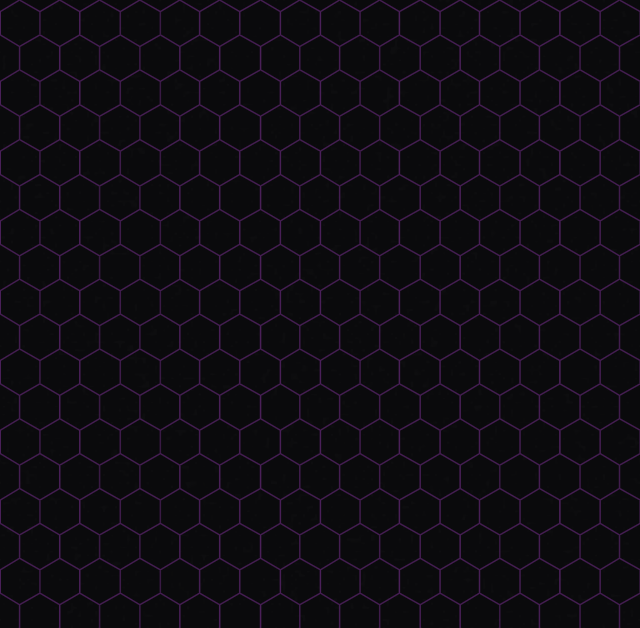
Write a Shadertoy shader that draws this pattern.

```glsl
const float COLUMNS = 16.0;
const float ROWS = 18.0;
const float SQRT3 = 1.7320508;
const vec3 BACKGROUND = vec3(0.04, 0.04, 0.047);
const vec3 LINE_COLOR = vec3(0.28, 0.118, 0.335);

float hash(vec2 p) {
    return fract(sin(dot(p, vec2(12.9898, 78.233))) * 43758.5453);
}

// Value noise that wraps after "period" cells
float wrappedNoise(vec2 p, vec2 period) {
    vec2 cell = floor(p);
    vec2 f = fract(p);
    f = f * f * (3.0 - 2.0 * f);
    vec2 lo = mod(cell, period);
    vec2 hi = mod(cell + 1.0, period);
    return mix(mix(hash(lo), hash(vec2(hi.x, lo.y)), f.x),
               mix(hash(vec2(lo.x, hi.y)), hash(hi), f.x), f.y);
}

// Small sideways drift, one random value per half column
float columnDrift(float x, float amount) {
    float halfColumns = 2.0 * COLUMNS;
    float k = floor(2.0 * x);
    float a = hash(vec2(mod(k, halfColumns), 3.0));
    float b = hash(vec2(mod(k + 1.0, halfColumns), 3.0));
    return amount * (mix(a, b, fract(2.0 * x)) - 0.5);
}

// Offset from the centre of the nearest pointy-top hexagon of unit width
vec2 hexOffset(vec2 p) {
    vec2 size = vec2(1.0, SQRT3);
    vec2 a = mod(p, size) - 0.5 * size;
    vec2 b = mod(p - 0.5 * size, size) - 0.5 * size;
    return dot(a, a) < dot(b, b) ? a : b;
}

// Coverage of a line of the given width, smoothed over one pixel
float lineMask(float dist, float width, float pixel) {
    return clamp((0.5 * width - dist) / pixel + 0.5, 0.0, 1.0)
         * min(1.0, width / pixel);
}

void mainImage(out vec4 fragColor, in vec2 fragCoord) {
    vec2 uv = fragCoord / iResolution.xy;
    float pixel = COLUMNS / iResolution.x;

    // Honeycomb space: one unit is one column
    vec2 p = uv * vec2(COLUMNS, ROWS * SQRT3 * 0.5);
    p.y -= SQRT3 / 6.0;
    p.x += columnDrift(p.x, 0.034);

    // Distances to the upright and the slanted edges
    vec2 offset = hexOffset(p);
    vec2 q = abs(offset);
    float upright = 0.5 - q.x;
    float slanted = 0.5 - dot(q, vec2(0.5, SQRT3 * 0.5));

    // Upright edges vary in strength from column to column
    float edgeX = p.x - offset.x + (offset.x < 0.0 ? -0.5 : 0.5);
    float column = mod(floor(2.0 * edgeX + 0.5), 2.0 * COLUMNS);
    float strength = mix(0.75, 1.08, hash(vec2(column, 7.0)));
    float line = max(lineMask(upright, 0.038, pixel) * strength,
                     lineMask(slanted, 0.036, pixel) * 0.95);

    // Faint specks on the dark ground
    vec2 grainCells = vec2(160.0, 156.0);
    float speck = smoothstep(0.75, 1.0, wrappedNoise(uv * grainCells, grainCells));
    vec3 color = mix(BACKGROUND + 0.012 * speck, LINE_COLOR, line);

    fragColor = vec4(color, 1.0);
}
```
